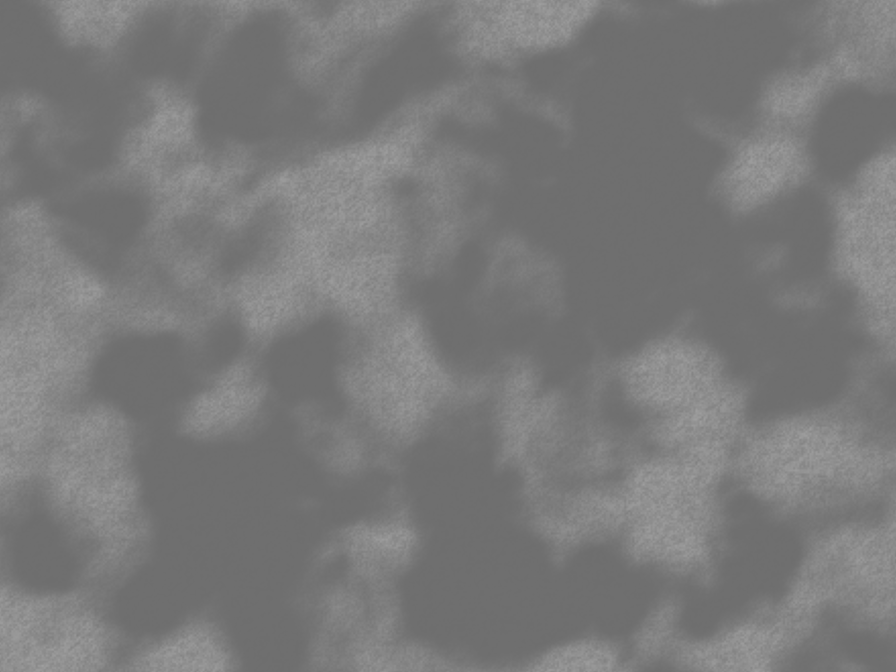
Give the GLSL for this texture, as a WebGL 2 fragment shader.

```glsl
#version 300 es
precision highp float;
// Soft pale chalk clouds rubbed over a flat dark grey ground, with fine grain.

uniform vec2 u_resolution;
out vec4 fragColor;

const float GROUND_GREY = 0.434;
const float CHALK_GREY = 0.562;

// Integer hash of a lattice cell, 0 to 1
float hash(vec2 cell) {
    uvec2 q = uvec2(ivec2(cell)) * uvec2(1597u, 3821u);
    uint h = (q.x ^ (q.y << 7)) * 747796u + 28913u;
    h = (h ^ (h >> 15)) * 277803u;
    h = (h ^ (h >> 13)) * 668265u;
    return float((h ^ (h >> 16)) & 65535u) / 65535.0;
}

// Smooth value noise
float noise(vec2 p) {
    vec2 cell = floor(p);
    vec2 f = p - cell;
    vec2 w = f * f * (3.0 - 2.0 * f);
    float low = mix(hash(cell), hash(cell + vec2(1, 0)), w.x);
    float high = mix(hash(cell + vec2(0, 1)), hash(cell + vec2(1, 1)), w.x);
    return mix(low, high, w.y);
}

mat2 rotation(float angle) {
    float c = cos(angle), s = sin(angle);
    return mat2(c, s, -s, c);
}

// Layered noise, each octave turned and shifted
float fbm(vec2 p, int octaves, float gain) {
    float sum = 0.0, total = 0.0, amplitude = 1.0;
    for (int i = 0; i < octaves; i++) {
        sum += amplitude * noise(p);
        total += amplitude;
        amplitude *= gain;
        p = rotation(0.6) * p * 2.03 + vec2(17.3, 9.1);
    }
    return sum / total;
}

// Pale band that follows the canvas border
float borderBand(vec2 p, vec2 size, float width) {
    vec2 inset = min(p, size - p);
    float d = min(inset.x, inset.y) / width;
    return exp(-d * d);
}

// Chalk coverage, 0 on bare ground to 1 in the palest patches
float cloudCover(vec2 p, vec2 size) {
    vec2 warp = vec2(fbm(p * 6.0 + 31.0, 2, 0.5), fbm(p * 6.0 + 67.0, 2, 0.5)) - 0.5;
    vec2 q = rotation(-0.5) * (p + warp * 0.08) * vec2(8.2, 10.0);
    float field = fbm(q + 11.0, 3, 0.42);
    field += 0.14 * borderBand(p + warp * 0.06, size, 0.06);
    float wisps = fbm(rotation(-0.6) * p * vec2(14.0, 24.0) + 43.0, 3, 0.5) - 0.5;
    return smoothstep(0.37, 0.80, field + 0.1 * wisps);
}

// Paper tooth: fine specks, diagonal strokes and a faint weave, centred on zero
float paperGrain(vec2 p) {
    float specks = noise(p * 330.0) - 0.5;
    float strokes = noise(rotation(-0.7) * p * vec2(90.0, 240.0) + 5.0) - 0.5;
    float weave = noise(p * vec2(30.0, 190.0)) + noise(p * vec2(190.0, 30.0) + 90.0) - 1.0;
    return 0.7 * specks + 0.45 * strokes + 0.2 * weave;
}

void main() {
    vec2 p = gl_FragCoord.xy / u_resolution.y;
    vec2 size = u_resolution / u_resolution.y;

    float cover = cloudCover(p, size);
    float mottle = fbm(p * 26.0 + 7.0, 3, 0.6) - 0.5;
    float grey = mix(GROUND_GREY, CHALK_GREY, cover);
    grey += cover * 0.04 * mottle;
    grey += (0.006 + 0.08 * cover) * paperGrain(p);

    fragColor = vec4(vec3(grey), 1.0);
}
```
